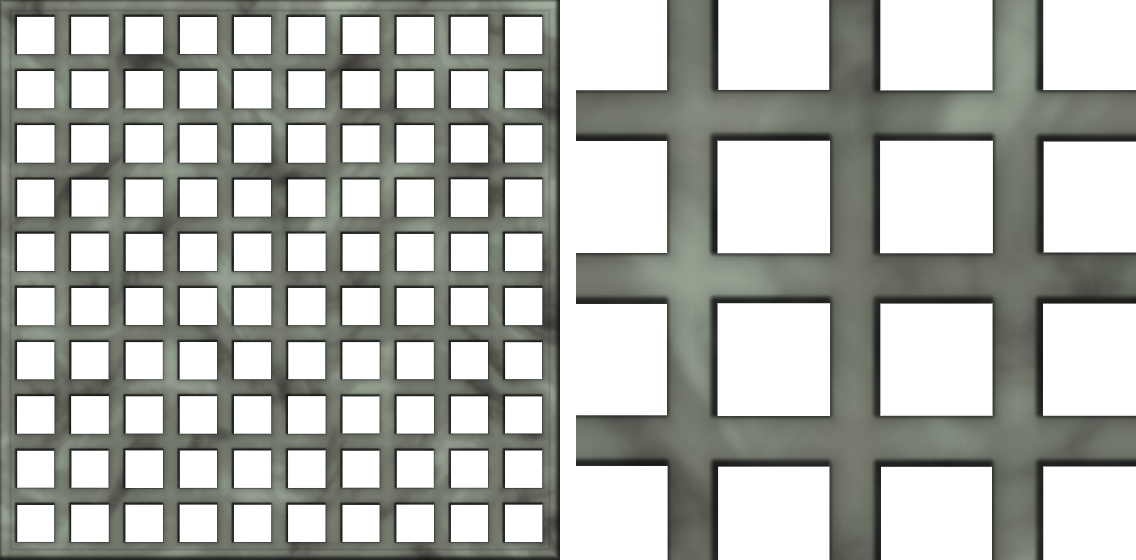
Left, the full canvas; right, a detail of the centre.
Write a WebGL 1 fragment shader that draws this texture.

```glsl
precision highp float;
// Weathered grey-green metal grate: ten by ten square holes on white.

uniform vec2 u_resolution;

const float HOLES = 10.0;          // repeats across and down
const float PITCH = 0.0968;        // spacing between hole centres
const float HOLE_HALF = 0.0333;    // half the width of a hole
const float SIZE_JITTER = 0.0006;  // variation of the half width
const vec2 GRID_CENTRE = vec2(0.4995, 0.501);

const vec2 SHADOW_SHIFT = vec2(-0.0017, 0.0017); // heavier at left and top
const float SHADOW_WIDTH = 0.0046;
const float SHADOW_STRENGTH = 0.88;
const float BEVEL_FALLOFF = 0.005;
const float BEVEL_STRENGTH = 0.30;
const float BORDER_WIDTH = 0.012;
const float GROOVE_INSET = 0.019;

const float STAIN_SCALE = 17.0;
const float GRAIN_SCALE = 120.0;

const vec3 WHITE = vec3(1.0);
const vec3 SHADOW = vec3(0.07, 0.08, 0.07);
const vec3 GRIME = vec3(0.25, 0.25, 0.23);
const vec3 METAL = vec3(0.45, 0.48, 0.43);
const vec3 PALE = vec3(0.58, 0.635, 0.57);

float hash(vec2 p) {
  return fract(sin(dot(p, vec2(12.99, 78.23))) * 4375.85);
}

// Warped, rotated layers of sines, roughly in -1..1.
float layeredSines(vec2 p) {
  float sum = 0.0;
  float amplitude = 0.6;
  for (int i = 0; i < 5; i++) {
    p += 0.7 * sin(p.yx * 0.8 + vec2(1.3, 4.1));
    sum += amplitude * sin(p.x) * cos(p.y);
    p = mat2(0.8, 0.6, -0.6, 0.8) * p * 1.55 + 2.7;
    amplitude *= 0.68;
  }
  return sum;
}

float boxDistance(vec2 p, float halfSize) {
  vec2 d = abs(p) - halfSize;
  return length(max(d, 0.0)) + min(max(d.x, d.y), 0.0);
}

// Cloudy stains with a faint fine grain.
vec3 weatheredMetal(vec2 uv) {
  float stain = layeredSines(uv * STAIN_SCALE + vec2(3.2, 7.4));
  float grain = layeredSines(uv * GRAIN_SCALE);
  float tone = 0.12 + 0.85 * stain + 0.09 * grain;
  vec3 color = mix(METAL, PALE, smoothstep(0.0, 1.0, tone));
  color = mix(color, GRIME, smoothstep(0.0, 1.0, -tone));
  float rust = 0.5 + 0.5 * layeredSines(uv * 26.0 + 9.0);
  return color + vec3(0.018, -0.004, 0.004) * rust;
}

// Dark right and bottom sides, a soft lip and a thin groove.
vec3 shadeBorder(vec3 color, vec2 uv) {
  float lowerRight = min(1.0 - uv.x, uv.y);
  float upperLeft = min(uv.x, 1.0 - uv.y);
  float inset = min(lowerRight, upperLeft);
  float lip = smoothstep(0.002, 0.006, upperLeft)
            * (1.0 - smoothstep(0.010, 0.017, upperLeft));
  float groove = 1.0 - smoothstep(0.0, 0.003, abs(inset - GROOVE_INSET));
  color *= 1.0 + 0.08 * lip - 0.14 * groove;
  color *= 1.0 - 0.30 * (1.0 - smoothstep(0.0, 0.005, upperLeft));
  float dark = 1.0 - smoothstep(0.0, BORDER_WIDTH, lowerRight);
  return mix(color, SHADOW, 0.85 * dark);
}

void main() {
  vec2 uv = gl_FragCoord.xy / u_resolution;
  float pixel = 1.0 / min(u_resolution.x, u_resolution.y);

  // Nearest hole, clamped so the outer margin stays solid.
  vec2 grid = (uv - GRID_CENTRE) / PITCH + 0.5 * HOLES;
  vec2 cell = clamp(floor(grid), 0.0, HOLES - 1.0);
  vec2 local = (grid - cell - 0.5) * PITCH;
  float halfSize = HOLE_HALF + SIZE_JITTER * (hash(cell) - 0.5);
  float edge = boxDistance(local, halfSize);

  vec3 color = shadeBorder(weatheredMetal(uv), uv);

  // Rounded bars and the uneven dark rim around each hole.
  color *= 1.0 - BEVEL_STRENGTH * exp(-max(edge, 0.0) / BEVEL_FALLOFF);
  float shifted = boxDistance(local - SHADOW_SHIFT, halfSize);
  float wear = 0.92 + 0.12 * layeredSines(uv * 45.0 + 5.0);
  float rim = 1.0 - smoothstep(0.0, SHADOW_WIDTH, shifted);
  color = mix(color, SHADOW, clamp(SHADOW_STRENGTH * wear * rim, 0.0, 1.0));

  float solid = smoothstep(-0.5 * pixel, 0.5 * pixel, edge);
  gl_FragColor = vec4(mix(WHITE, color, solid), 1.0);
}
```
